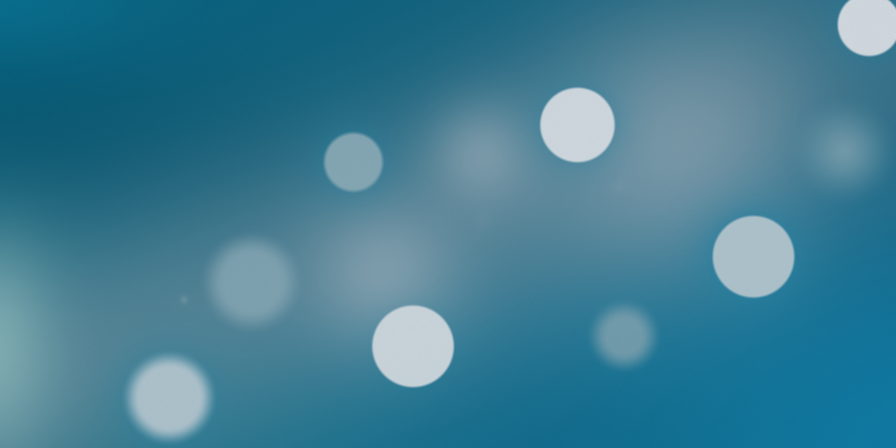
A WebGL 2 fragment shader for this background:

```glsl
#version 300 es
precision highp float;
// Soft bokeh: a teal gradient crossed by a slanted band of grey mist,
// with blurred glows and translucent light discs composited in loops.
// Lengths are in canvas heights, so x runs from 0 to 2.

#define BAND_COLOR vec3(0.51, 0.58, 0.63)
#define GLOW_COLOR vec3(0.63, 0.69, 0.73)
#define DISC_DIM vec3(0.30, 0.50, 0.57)
#define DISC_BRIGHT vec3(0.84, 0.86, 0.88)
#define HALO_COLOR vec3(0.16, 0.50, 0.62)
#define HALO_WIDTH 0.040
#define BAND_SLOPE 0.36
#define BAND_WIDTH 0.235
#define BAND_STRENGTH 0.56
#define GRAIN 0.004

uniform vec2 u_resolution;
out vec4 fragColor;

// Glows: center x, center y, spread, strength
const vec4 GLOWS[6] = vec4[6](
  vec4(1.500, 0.670, 0.190, 0.47),
  vec4(1.075, 0.656, 0.082, 0.54),
  vec4(0.859, 0.385, 0.112, 0.58),
  vec4(0.411, 0.331, 0.006, 0.30),
  vec4(1.383, 0.583, 0.010, 0.10),
  vec4(1.078, 0.507, 0.012, 0.08));

// Discs: center x, center y, radius, edge softness
const vec4 DISCS[9] = vec4[9](
  vec4(1.940, 0.945, 0.070, 0.004),
  vec4(1.289, 0.721, 0.083, 0.004),
  vec4(0.789, 0.638, 0.065, 0.006),
  vec4(1.682, 0.427, 0.091, 0.004),
  vec4(0.922, 0.227, 0.091, 0.004),
  vec4(0.378, 0.112, 0.088, 0.022),
  vec4(0.562, 0.370, 0.090, 0.030),
  vec4(1.393, 0.250, 0.062, 0.026),
  vec4(1.885, 0.662, 0.060, 0.070));

// Disc looks: brightness, opacity, halo strength
const vec3 LOOKS[9] = vec3[9](
  vec3(0.97, 0.97, 0.30), vec3(0.95, 0.97, 0.35),
  vec3(0.42, 0.95, 0.35), vec3(0.72, 0.96, 0.60),
  vec3(0.92, 0.96, 0.15), vec3(0.74, 0.93, 0.45),
  vec3(0.43, 0.80, 0.00), vec3(0.35, 0.85, 0.10),
  vec3(0.36, 0.80, 0.08));

float gaussian(vec2 offset, vec2 spread) {
  vec2 q = offset / spread;
  return exp(-0.5 * dot(q, q));
}

float hash(vec2 p) {
  return fract(sin(dot(p, vec2(127.1, 311.7))) * 43758.5);
}

// Deep teal, darkest at the upper left and bluer at the lower right
vec3 backdrop(vec2 p) {
  float across = clamp(p.x * 0.5, 0.0, 1.0);
  vec3 lower = mix(vec3(0.09, 0.42, 0.50), vec3(0.06, 0.47, 0.63), across);
  vec3 upper = mix(vec3(0.03, 0.38, 0.49), vec3(0.08, 0.37, 0.48), across);
  vec3 color = mix(lower, upper, smoothstep(0.0, 0.9, p.y));
  color = mix(color, vec3(0.02, 0.31, 0.41),
              0.60 * gaussian(p - vec2(0.10, 0.67), vec2(0.50, 0.16)));
  color = mix(color, vec3(0.05, 0.39, 0.52),
              0.60 * gaussian(p - vec2(1.20, 0.02), vec2(0.30, 0.16)));
  return mix(color, vec3(0.04, 0.47, 0.60),
             0.50 * gaussian(p - vec2(0.0, 1.0), vec2(0.22, 0.09)));
}

void main() {
  vec2 p = gl_FragCoord.xy / u_resolution.y;
  float pixel = 1.0 / u_resolution.y;
  vec3 color = backdrop(p);

  // Slanted mist, and a pale glow entering at the left edge
  float height = (p.y - 0.14 - BAND_SLOPE * p.x) / BAND_WIDTH;
  float band = exp(-0.5 * height * height) * (1.0 - 0.45 * smoothstep(1.6, 2.0, p.x));
  color = mix(color, BAND_COLOR, BAND_STRENGTH * band);
  color = mix(color, vec3(0.55, 0.72, 0.73),
              0.75 * gaussian(p - vec2(-0.02, 0.23), vec2(0.10, 0.17)));

  for (int i = 0; i < 6; i++) {
    vec4 glow = GLOWS[i];
    color = mix(color, GLOW_COLOR, glow.w * gaussian(p - glow.xy, vec2(glow.z)));
  }

  // Each disc tints its surroundings before its own face is laid on top
  for (int i = 0; i < 9; i++) {
    vec4 disc = DISCS[i];
    vec3 look = LOOKS[i];
    float edge = length(p - disc.xy) - disc.z;
    float soft = max(disc.w, pixel);
    float halo = exp(-max(edge, 0.0) / HALO_WIDTH);
    color = mix(color, HALO_COLOR, look.z * halo);
    vec3 face = mix(DISC_DIM, DISC_BRIGHT, look.x);
    color = mix(color, face, look.y * (1.0 - smoothstep(-soft, soft, edge)));
  }

  // Fine grain
  color += GRAIN * (hash(floor(p * 256.0)) - 0.5);
  fragColor = vec4(color, 1.0);
}
```
